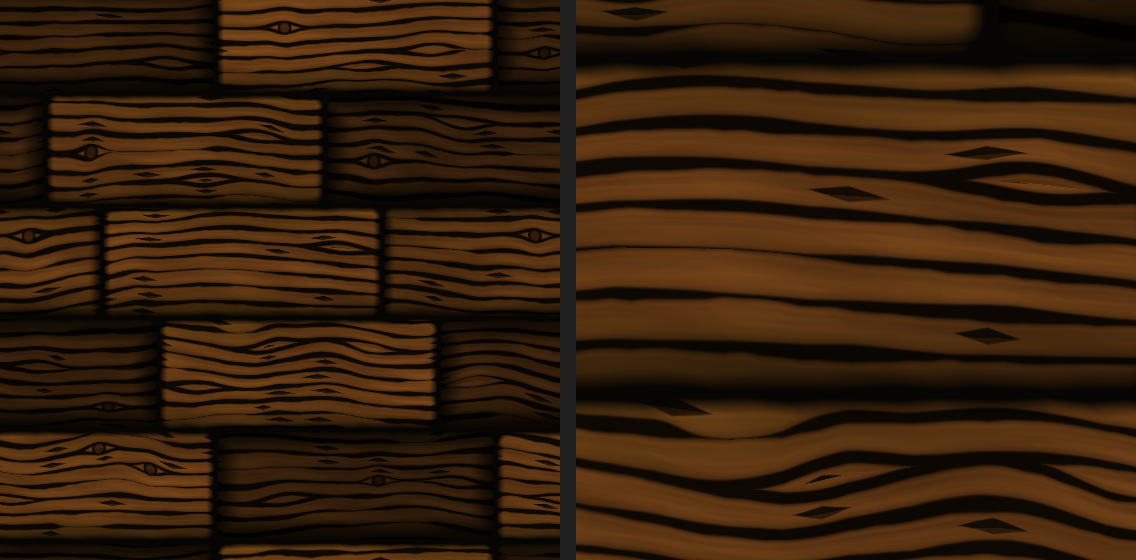
Left, the full canvas; right, a detail of the centre.
Reproduce this texture procedurally as a three.js fragment shader.

```glsl
varying vec2 vUv;

float hash(vec2 p) {
  vec3 q = fract(p.xyx * 0.1031);
  q += dot(q, q.yzx + 33.33);
  return fract((q.x + q.y) * q.z);
}

float noise(vec2 p) {
  vec2 i = floor(p), f = fract(p);
  f = f * f * (3.0 - 2.0 * f);
  return mix(mix(hash(i), hash(i + vec2(1, 0)), f.x),
             mix(hash(i + vec2(0, 1)), hash(i + vec2(1, 1)), f.x), f.y);
}

// Straight-sided noise for chiselled outlines
float chip(float x, float seed) {
  float i = floor(x);
  return mix(hash(vec2(i, seed)), hash(vec2(i + 1.0, seed)), x - i);
}

void main() {
  // Five rows of two planks, stepped sideways row by row
  float r = (1.0 - vUv.y) * 5.0 + 0.16;
  float row = mod(floor(r), 5.0);
  float u = (vUv.x - 0.081 - 0.1013 * min(mod(row + 4.0, 5.0), 3.0)) * 2.0;
  float column = mod(floor(u), 2.0);
  vec2 p = vec2((fract(u) - 0.5) * 0.5, (0.5 - fract(r)) * 0.2);
  float seed = row * 2.0 + column + 3.0;
  float sunk = abs(column - step(3.5, row));
  if (row == 2.0) sunk *= 0.25;

  // Rounded plank outline, distance measured inwards
  vec2 q = abs(p) - vec2(0.25, 0.1) + 0.022;
  float edge = 0.022 - length(max(q, 0.0)) - min(max(q.x, q.y), 0.0);
  edge -= 0.003 * chip((p.x + p.y) * 45.0, seed + 40.0);

  // Wavy grain coordinate
  float spacing = 0.0265;
  float g = p.y + 0.034 * (noise(p * vec2(6.5, 7.0) + seed * 17.3) - 0.5);
  g += 0.004 * (chip(p.x * 26.0, seed) - 0.5);

  // Eyes that part the grain, some holding a knot
  float knot = 1.0;
  for (int i = 0; i < 3; i++) {
    float n = float(i);
    vec2 pick = vec2(hash(vec2(seed, n + 11.0)), hash(vec2(seed, n + 23.0)));
    float kind = hash(vec2(seed + 7.0, n + 31.0));
    float isKnot = step(0.66, kind);
    vec2 c = vec2((n + 0.15 + 0.7 * pick.x) * 0.15 - 0.225,
                  (floor(pick.y * 5.0) - 2.0) * spacing);
    vec2 d = vec2(p.x - c.x, g - c.y);
    knot = min(knot, length(d) + 1.0 - isKnot);
    float reach = mix(0.042, 0.024, isKnot);
    float push = 0.0125 * step(0.15, kind) * exp(-d.x * d.x / (reach * reach));
    g = c.y + sign(d.y) * (abs(d.y) - push * exp(-abs(d.y) / 0.03));
  }

  // Carved grain lines of uneven width
  float line = floor(g / spacing + 0.5);
  float s = g - line * spacing;
  float lineSeed = line * 5.7 + seed * 13.0 + 90.0;
  float width = 0.0016 + 0.0038 * chip(p.x * 17.0 + line * 0.37, lineSeed);
  width *= smoothstep(0.08, 0.3, noise(vec2(p.x * 9.0 + 20.0, lineSeed)));
  width += 0.002 * (1.0 - smoothstep(0.004, 0.016, 0.25 - abs(p.x)));
  float ragged = 0.0014 * chip(p.x * 90.0, lineSeed + 3.0);
  float away = abs(s) - width + (s < 0.0 ? ragged : 0.0);
  float groove = 1.0 - smoothstep(-0.001, 0.0014, away);
  float shadow = exp(-max(away, 0.0) / (s < 0.0 ? 0.0045 : 0.0025));
  float lip = smoothstep(0.001, 0.003, away) * (1.0 - smoothstep(0.003, 0.006, away));

  // Pointed slits scattered between the lines
  vec2 lane = vec2(p.x / 0.105 + 20.0, g / spacing);
  vec2 cell = floor(lane);
  float chance = hash(cell + seed * vec2(9.0, 5.0) + 50.0);
  vec2 f = (fract(lane) - 0.5) * vec2(0.105, spacing);
  f.x += (hash(cell + seed + 70.0) - 0.5) * 0.04;
  float halfLength = 0.016 + 0.014 * hash(cell + seed + 80.0);
  float diamond = abs(f.x) / halfLength + abs(f.y + f.x * 0.06) / 0.0052;
  float slit = step(0.77, chance) * (1.0 - smoothstep(0.8, 1.1, diamond));

  // Painted wood tones in flat, stretched facets
  float facet = noise(vec2(p.x * 13.0 + g * 20.0, g * 65.0) + seed * 8.0);
  facet = mix(facet, floor(facet * 5.0) / 4.0, 0.45);
  float fibre = noise(vec2(p.x * 28.0, g * 420.0) + seed);
  vec3 wood = mix(vec3(0.37, 0.21, 0.075), vec3(0.49, 0.285, 0.105), facet);
  wood *= 0.95 + 0.1 * fibre;
  float patches = noise(p * vec2(8.0, 22.0) + seed * 4.0);
  vec3 olive = vec3(0.37, 0.25, 0.065);
  wood = mix(wood, olive, 0.75 * smoothstep(0.045, 0.085, abs(p.y)) * patches);
  wood += vec3(0.075, 0.04, 0.012) * lip * step(s, 0.0);

  // Bevelled ends and lit upper rim
  float rim = smoothstep(0.004, 0.007, edge) * (1.0 - smoothstep(0.011, 0.015, edge));
  wood *= 1.0 + rim * (p.y > 0.075 ? 0.22 : 0.1 * (facet - 0.3));

  // Grooves, slits and knots cut into the wood
  vec3 pitch = vec3(0.055, 0.032, 0.012);
  wood = mix(wood, vec3(0.17, 0.085, 0.03), shadow * 0.65);
  wood = mix(wood, pitch, groove);
  wood = mix(wood, mix(pitch, vec3(0.16, 0.09, 0.035), step(f.y, -0.001)), slit * 0.92);
  float disc = 1.0 - smoothstep(0.011, 0.0135, knot);
  float ring = smoothstep(0.006, 0.0105, knot);
  vec3 knotWood = mix(vec3(0.22, 0.12, 0.045), pitch, ring);
  wood = mix(wood, knotWood * (0.8 + 0.4 * facet), disc);

  // Plank brightness, recessed planks and shaded borders
  float level = mix(1.0 - 0.12 * hash(vec2(seed, 61.0)), 0.53, sunk);
  level *= mix(0.3, 1.0, smoothstep(0.001, 0.016 + 0.035 * sunk, edge));
  level *= mix(0.62, 1.0, smoothstep(-0.098, -0.045, p.y));
  level *= 0.88 + 0.24 * noise(p * vec2(5.0, 9.0) + seed * 6.0);
  wood *= level;
  wood = mix(vec3(0.025, 0.02, 0.01), wood, smoothstep(0.0008, 0.0045, edge));
  gl_FragColor = vec4(wood, 1.0);
}
```
